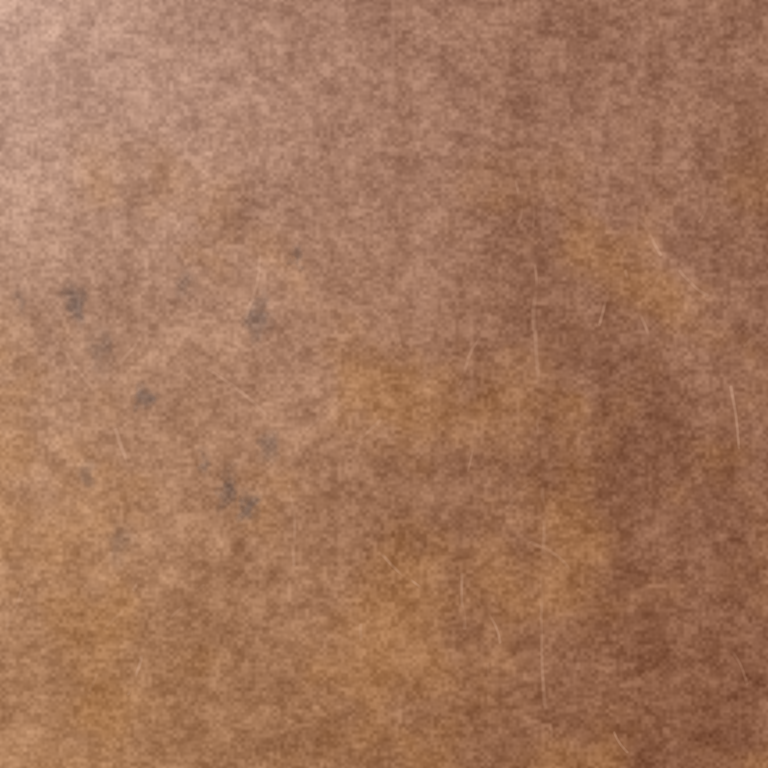
Write a WebGL 1 fragment shader that draws this texture.

```glsl
precision highp float;
// Worn brown leather: soft light, ochre mottling, fine grain, stains and scratches.
uniform vec2 u_resolution;

const vec3 ROSE_LIGHT = vec3(0.735, 0.585, 0.510);
const vec3 ROSE_BROWN = vec3(0.600, 0.430, 0.345);
const vec3 TAN = vec3(0.650, 0.470, 0.335);
const vec3 DEEP_BROWN = vec3(0.535, 0.355, 0.260);
const vec3 OCHRE = vec3(0.700, 0.490, 0.290);
const vec3 STAIN = vec3(0.420, 0.350, 0.325);
const vec3 SCUFF = vec3(0.810, 0.650, 0.550);

float hash(vec2 p) {
  vec3 q = fract(vec3(p.xyx) * 0.1031);
  q += dot(q, q.yzx + 33.33);
  return fract((q.x + q.y) * q.z);
}

vec2 hash2(float id, float seed) {
  return vec2(hash(vec2(id, seed)), hash(vec2(id, seed + 7.0)));
}

float noise(vec2 p) {
  vec2 i = floor(p);
  vec2 f = fract(p);
  f = f * f * (3.0 - 2.0 * f);
  float low = mix(hash(i), hash(i + vec2(1.0, 0.0)), f.x);
  float high = mix(hash(i + vec2(0.0, 1.0)), hash(i + 1.0), f.x);
  return mix(low, high, f.y);
}

float fbm(vec2 p) {
  float sum = 0.0;
  float gain = 0.5;
  for (int i = 0; i < 5; i++) {
    sum += gain * noise(p);
    p = mat2(0.8, 0.6, -0.6, 0.8) * p * 2.03 + 17.3;
    gain *= 0.5;
  }
  return sum;
}

float segmentDistance(vec2 p, vec2 a, vec2 b) {
  vec2 ab = b - a;
  return length(p - a - ab * clamp(dot(p - a, ab) / dot(ab, ab), 0.0, 1.0));
}

// Broad light falling from the upper left
vec3 baseColor(vec2 p) {
  vec3 top = mix(ROSE_LIGHT, ROSE_BROWN, smoothstep(-0.15, 0.85, p.x));
  vec3 bottom = mix(TAN, DEEP_BROWN, smoothstep(0.15, 1.0, p.x));
  vec3 color = mix(bottom, top, smoothstep(0.0, 0.95, p.y));
  return color + 0.09 * exp(-9.0 * length(p - vec2(0.0, 1.0)));
}

// Soft ragged marks scattered on the left
float stains(vec2 p) {
  float cover = 0.0;
  vec2 warp = vec2(fbm(p * 45.0), fbm(p * 45.0 + 31.0)) - 0.48;
  for (int i = 0; i < 13; i++) {
    float id = float(i);
    vec2 center = vec2(0.0, 0.27) + hash2(id, 3.0) * vec2(0.44, 0.43);
    float size = mix(0.010, 0.022, hash(vec2(id, 21.0)));
    vec2 d = (p - center + warp * 0.035) * vec2(1.3, 0.75);
    float strength = mix(0.25, 0.72, hash(vec2(id, 29.0)));
    cover = max(cover, strength * (1.0 - smoothstep(0.0, 1.5, length(d) / size)));
  }
  return cover;
}

// Thin broken scratches, mostly upright and denser at the lower right
float scratches(vec2 p, float pixel) {
  float cover = 0.0;
  vec2 bent = p + 0.014 * (vec2(noise(p * 22.0), noise(p * 22.0 + 9.0)) - 0.5);
  for (int i = 0; i < 44; i++) {
    float id = float(i);
    vec2 r = hash2(id, 43.0);
    vec2 start = vec2(1.0 - r.x * sqrt(r.x), r.y * 0.75);
    float angle = 1.57 + (hash(vec2(id, 59.0)) - 0.5) * 1.9;
    float reach = mix(0.015, 0.10, hash(vec2(id, 67.0)));
    float d = segmentDistance(bent, start, start + reach * vec2(cos(angle), sin(angle)));
    float strength = mix(0.12, 0.40, hash(vec2(id, 71.0)));
    cover = max(cover, strength * (1.0 - smoothstep(0.0004, 0.0022 + pixel, d)));
  }
  // One long upright crease
  float crease = abs(bent.x - 0.705 + 0.03 * (bent.y - 0.3));
  float extent = smoothstep(0.0, 0.08, p.y) * (1.0 - smoothstep(0.65, 0.78, p.y));
  cover = max(cover, 0.26 * extent * (1.0 - smoothstep(0.0005, 0.0025 + pixel, crease)));
  return cover * smoothstep(0.25, 0.65, noise(p * vec2(70.0, 45.0)));
}

// Fibres, pores and flecks, centered on zero
float grain(vec2 p) {
  float fibres = noise(p * vec2(90.0, 165.0)) - 0.5;
  float pores = noise(p * 215.0 + 5.0) - 0.5;
  float flecks = noise(p * vec2(85.0, 65.0) + 13.0) - 0.5;
  return fibres * 0.075 + pores * 0.095 + flecks * 0.045;
}

void main() {
  vec2 p = gl_FragCoord.xy / u_resolution;
  float pixel = 1.0 / min(u_resolution.x, u_resolution.y);
  vec3 color = baseColor(p);

  // Ochre wear and cloudy tone, with faint upright rubbing
  float wear = smoothstep(0.45, 0.75, fbm(p * 8.0 + 4.0));
  color = mix(color, OCHRE, wear * 0.42 * (1.0 - smoothstep(0.65, 0.9, p.y)));
  color += (fbm(p * vec2(9.0, 7.0) + 40.0) - 0.48) * vec3(0.10, 0.095, 0.09);
  color += (fbm(p * 28.0 + 70.0) - 0.48) * vec3(0.13, 0.12, 0.10);
  color += (fbm(vec2(p.x * 42.0, p.y * 4.0) + 90.0) - 0.48) * 0.06;

  color = mix(color, STAIN, stains(p));
  color = mix(color, SCUFF, scratches(p, pixel));
  color += grain(p) * vec3(1.0, 0.95, 0.9);
  gl_FragColor = vec4(clamp(color, 0.0, 1.0), 1.0);
}
```
